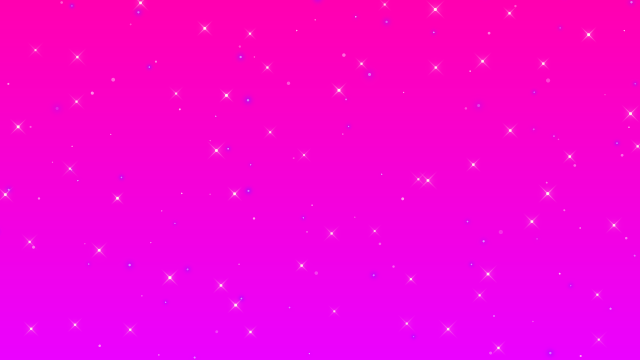
Give the GLSL for this background, as a WebGL 2 fragment shader.

```glsl
#version 300 es
precision highp float;

uniform vec2 u_resolution;
out vec4 fragColor;

const vec3 BOTTOM_MAGENTA = vec3(0.92, 0.008, 1.0);
const vec3 TOP_PINK = vec3(1.005, 0.0, 0.69);
const vec3 RAY_PINK = vec3(1.0, 0.62, 0.88);
const vec3 CORE_CREAM = vec3(1.0, 0.95, 0.93);
const vec3 DOT_PINK = vec3(1.0, 0.76, 0.96);
const vec3 DOT_LILAC = vec3(0.88, 0.72, 1.0);
const vec3 HALO_VIOLET = vec3(0.62, 0.05, 1.0);

vec4 hash4(vec2 cell, float seed) {
    vec4 h = fract(vec4(cell.xyx, seed) * vec4(0.1031, 0.1030, 0.0973, 0.1099));
    h += dot(h, h.wzxy + 33.33);
    return fract((h.xxyz + h.yzzw) * h.zywx);
}

float disc(float dist, float radius, float pixel) {
    return clamp((radius - dist) / pixel + 0.5, 0.0, 1.0);
}

float gaussian(float dist, float width) {
    return exp(-dist * dist / (width * width));
}

// One tapered ray pair along the y axis; thin rays dim instead of aliasing
float ray(vec2 p, float reach, float width, float pixel) {
    float softWidth = max(width, 0.6 * pixel);
    float taper = max(1.0 - abs(p.y) / reach, 0.0);
    return gaussian(p.x, softWidth) * pow(taper, 1.4) * width / softWidth;
}

// Diagonal four-pointed sparkle with a bright core
vec3 addSparkle(vec3 color, vec2 p, float size, float glow, float pixel) {
    vec2 diagonal = vec2(p.x + p.y, p.y - p.x) * 0.70711;
    float reach = 0.036 * size;
    float rays = ray(diagonal, reach, 0.0016, pixel) + ray(diagonal.yx, reach, 0.0016, pixel);
    float dist = length(p);
    float halo = 0.28 * gaussian(dist, 0.013 * size);
    color = mix(color, RAY_PINK, min(glow * (0.8 * rays + halo), 1.0));
    float core = disc(dist, mix(0.0022, 0.0048, glow * size * 0.8), pixel);
    return mix(color, CORE_CREAM, core * mix(0.5, 1.0, glow));
}

vec3 sparkleLayer(vec3 color, vec2 p, float density, float share, float seed, float pixel) {
    vec2 home = floor(p * density);
    for (int j = -1; j <= 1; j++) {
        for (int i = -1; i <= 1; i++) {
            vec2 cell = home + vec2(i, j);
            vec4 place = hash4(cell, seed);
            vec4 look = hash4(cell, seed + 7.0);
            if (place.z > share) continue;
            vec2 center = (cell + place.xy) / density;
            color = addSparkle(color, p - center, mix(0.7, 1.1, look.x), mix(0.4, 1.0, look.y), pixel);
        }
    }
    return color;
}

// Small round specks: the larger ones are fainter, some carry a halo
vec3 dotLayer(vec3 color, vec2 p, float density, float share, float seed,
              vec3 tint, float maxRadius, float haloStrength, float pixel) {
    vec2 home = floor(p * density);
    for (int j = -1; j <= 1; j++) {
        for (int i = -1; i <= 1; i++) {
            vec2 cell = home + vec2(i, j);
            vec4 place = hash4(cell, seed);
            vec4 look = hash4(cell, seed + 7.0);
            if (place.z > share) continue;
            float dist = length(p - (cell + place.xy) / density);
            float size = look.x * look.x;
            float halo = haloStrength * look.z * gaussian(dist, mix(0.007, 0.014, size));
            color = mix(color, HALO_VIOLET, halo);
            float opacity = mix(0.35, 1.0, look.y) * mix(1.0, 0.6, size);
            color = mix(color, tint, opacity * disc(dist, mix(0.0016, maxRadius, size), pixel));
        }
    }
    return color;
}

void main() {
    float pixel = 1.0 / u_resolution.y;
    vec2 p = gl_FragCoord.xy * pixel;

    // Vertical gradient
    vec3 color = mix(BOTTOM_MAGENTA, TOP_PINK, p.y);

    // Scattered specks, then sparkles on top
    color = dotLayer(color, p, 6.0, 0.75, 3.0, DOT_LILAC, 0.0042, 0.6, pixel);
    color = dotLayer(color, p, 7.0, 0.75, 21.0, DOT_PINK, 0.0058, 0.0, pixel);
    color = sparkleLayer(color, p, 6.0, 0.85, 42.0, pixel);

    fragColor = vec4(clamp(color, 0.0, 1.0), 1.0);
}
```
